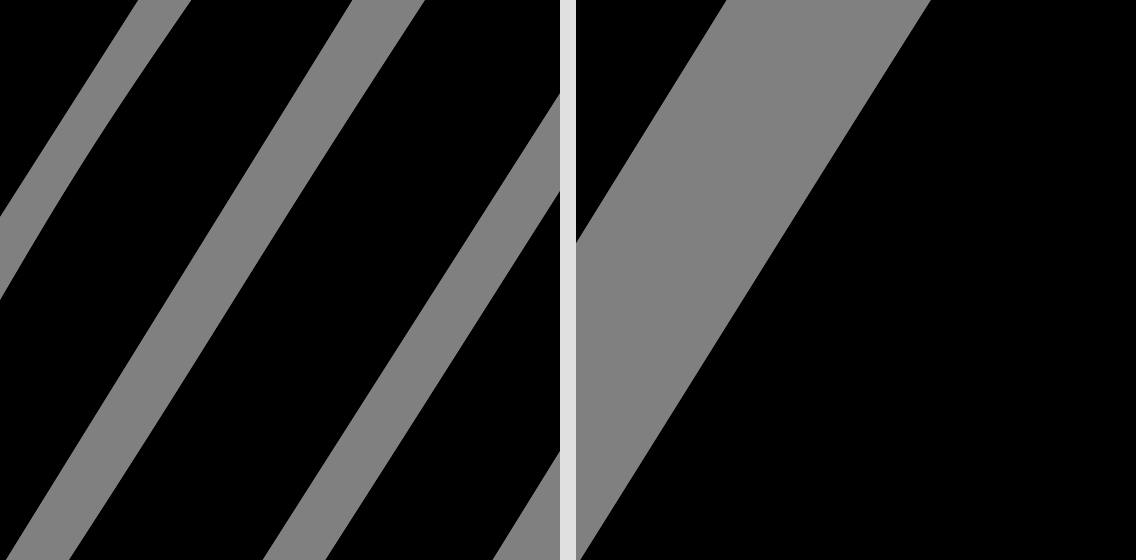
Left, the full canvas; right, a detail of the centre.
Write a Shadertoy shader that draws this pattern.

```glsl
const vec3 BACKGROUND = vec3(0.0);
const vec3 STRIPE_COLOR = vec3(0.5);
const int STRIPE_COUNT = 4;
const float SHEAR = 0.637;         // sideways run per unit of height
const float FIRST_CENTER = 0.2909;
const float SPACING = 0.4288;
const float SWAY = 0.0175;         // uneven spacing between stripes
const float SWAY_PHASE = 1.378;
const float HALF_WIDTH = 0.0475;
const float WIDTH_GROWTH = 0.0056; // added half width per stripe
const float WIDTH_SWAY = 0.0032;
const float TAPER = 0.018;         // left edge of odd stripes widens upward
const float BOW = 0.009;           // right edge bends inward
const float BOW_FREQUENCY = 5.8;
const float BOW_DECAY = 2.0;
const float CYCLE = 6.2831853 / 3.0;

// Signed distance to one slanted stripe, negative inside
float stripeDistance(float across, float depth, float index) {
    float angle = CYCLE * index;
    float center = FIRST_CENTER + SPACING * index + SWAY * cos(angle + SWAY_PHASE);
    float halfWidth = HALF_WIDTH + WIDTH_GROWTH * index + WIDTH_SWAY * sin(angle);

    // Slight irregularity of the two edges
    float left = center - halfWidth - TAPER * (1.0 - depth) * mod(index, 2.0);
    float right = center + halfWidth
                - BOW * exp2(-BOW_DECAY * index) * sin(BOW_FREQUENCY * depth);

    return max(left - across, across - right) * inversesqrt(1.0 + SHEAR * SHEAR);
}

void mainImage(out vec4 fragColor, in vec2 fragCoord) {
    vec2 uv = fragCoord / iResolution.y;
    float pixel = 1.0 / iResolution.y;

    // Slanted coordinate, constant along each stripe
    float depth = 1.0 - uv.y;
    float across = uv.x + SHEAR * depth;

    // Union of all stripes
    float dist = 1.0;
    for (int i = 0; i < STRIPE_COUNT; i++) {
        dist = min(dist, stripeDistance(across, depth, float(i)));
    }

    float coverage = 1.0 - smoothstep(-0.5 * pixel, 0.5 * pixel, dist);
    fragColor = vec4(mix(BACKGROUND, STRIPE_COLOR, coverage), 1.0);
}
```
